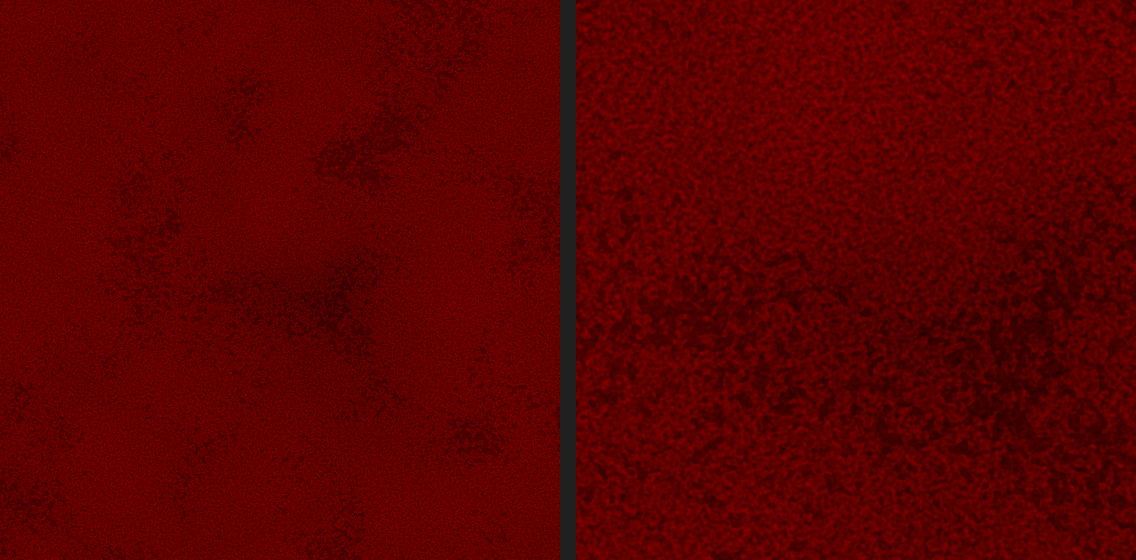
Left: the whole. Right: its middle third, enlarged.
Give the GLSL for this texture, as a Shadertoy shader.

```glsl
#define BASE_RED 0.386
#define GRAIN_DEPTH 0.17
#define GRAIN_SCALE 250.0
#define CLOUD_DEPTH 0.035
#define CLOUD_SCALE 3.2
#define PATCH_SCALE 4.3
#define SPECK_SCALE 95.0
#define SPECK_DEPTH 0.1
#define SPECK_LEVEL 0.46
#define STAIN_CENTER vec2(0.555, 0.475)
#define STAIN_SIZE vec2(0.17, 0.14)

const mat2 TURN = mat2(0.8, 0.6, -0.6, 0.8);

// Unit gradient direction for a lattice corner
vec2 cornerGradient(vec2 cell) {
    vec3 p = fract(cell.xyx * vec3(0.1031, 0.1030, 0.0973));
    p += dot(p, p.yzx + 33.33);
    float angle = 6.2832 * fract((p.x + p.y) * p.z);
    return vec2(cos(angle), sin(angle));
}

float gradientNoise(vec2 p) {
    vec2 cell = floor(p), f = fract(p);
    vec2 blend = f * f * f * (f * (f * 6.0 - 15.0) + 10.0);
    vec2 e = vec2(0.0, 1.0);
    float a = dot(cornerGradient(cell), f);
    float b = dot(cornerGradient(cell + e.yx), f - e.yx);
    float c = dot(cornerGradient(cell + e.xy), f - e.xy);
    float d = dot(cornerGradient(cell + e.yy), f - e.yy);
    return mix(mix(a, b, blend.x), mix(c, d, blend.x), blend.y);
}

float fbm(vec2 p) {
    float sum = 0.0, weight = 1.0;
    for (int i = 0; i < 5; i++) {
        sum += weight * gradientNoise(p);
        p = TURN * p * 2.03 + 17.3;
        weight *= 0.6;
    }
    return sum;
}

void mainImage(out vec4 fragColor, in vec2 fragCoord) {
    vec2 uv = fragCoord / iResolution.y;

    // Central stain with a ragged rim, and broad tonal clouds
    float clouds = fbm(uv * CLOUD_SCALE + 41.7);
    vec2 offset = (uv - STAIN_CENTER) / STAIN_SIZE;
    float stain = exp(-dot(offset, offset) - 0.7 * clouds);

    // Ragged dark specks gathered into patches
    float patches = 1.1 * fbm(uv * PATCH_SCALE + 8.4) + 0.45 * stain;
    vec2 speckUv = TURN * uv * SPECK_SCALE + 90.0;
    float specks = gradientNoise(speckUv) + 0.9 * gradientNoise(TURN * speckUv * 1.9);
    float ink = smoothstep(0.0, 0.2, specks + patches - SPECK_LEVEL);

    // Fine grain over the whole surface
    vec2 grainUv = TURN * uv * GRAIN_SCALE + 150.0;
    float grain = gradientNoise(grainUv) + 0.9 * gradientNoise(TURN * grainUv * 1.7);

    float red = BASE_RED + CLOUD_DEPTH * clouds - 0.035 * stain;
    red += GRAIN_DEPTH * grain * (1.0 - 0.45 * ink) - SPECK_DEPTH * ink;
    fragColor = vec4(clamp(red, 0.0, 1.0), 0.0, 0.0, 1.0);
}
```
